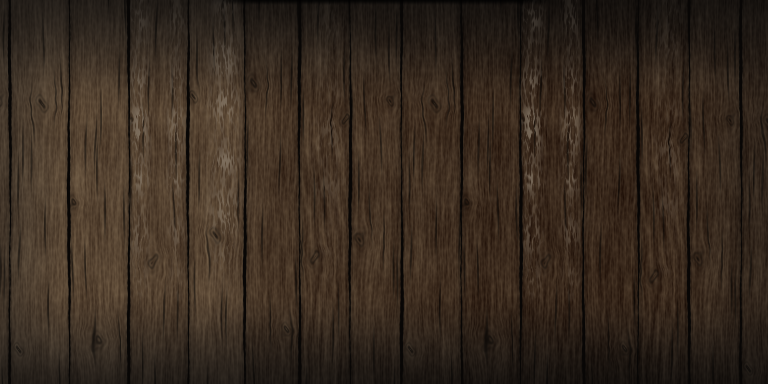
This texture is drawn by a Shadertoy shader. Its source:

```glsl
// Weathered vertical wood planks: uneven seams split the canvas into boards whose
// seven grain patterns recur, the second run skipping one. Stretched cellular noise
// makes fibres, cracks and worn paint; knots bend the grain; soft light falls off.

vec2 hash2(vec2 p) {
    return fract(sin(vec2(dot(p, vec2(127.1, 311.7)), dot(p, vec2(269.5, 183.3)))) * 4375.85);
}

// Distance to the nearest scattered cell point.
float cells(vec2 p) {
    vec2 cell = floor(p), f = fract(p);
    float nearest = 2.0;
    for (int y = -1; y <= 1; y++)
        for (int x = -1; x <= 1; x++) {
            vec2 o = vec2(x, y);
            vec2 d = o + hash2(cell + o) - f;
            nearest = min(nearest, dot(d, d));
        }
    return sqrt(nearest);
}

float bump(float x, float center, float width) {
    float d = (x - center) / width;
    return exp(-d * d);
}

void mainImage(out vec4 fragColor, in vec2 fragCoord) {
    float seams[16] = float[](-0.055, 0.013, 0.090, 0.168, 0.245, 0.319, 0.390, 0.456,
                              0.523, 0.601, 0.678, 0.760, 0.831, 0.897, 0.965, 1.033);
    vec2 knots[7] = vec2[](vec2(0.55, 0.73), vec2(0.47, 0.11), vec2(0.40, 0.32), vec2(0.50, 0.39),
                           vec2(0.15, 0.78), vec2(0.30, 0.33), vec2(0.20, 0.38));
    vec2 uv = fragCoord / iResolution.xy;
    float aspect = iResolution.x / iResolution.y;
    float pixel = 1.0 / iResolution.y;

    // Board under this point; slightly crooked seams
    float x = uv.x + 0.0006 * sin(uv.y * 8.0 + uv.x * 40.0) + 0.0003 * sin(uv.y * 37.0 + uv.x * 90.0);
    int board = 0;
    for (int i = 1; i < 15; i++)
        if (x > seams[i]) board = i;
    int kind = (board + (board < 11 ? 6 : 0)) % 7;
    float seed = float(kind) * 17.0;
    float width = (seams[board + 1] - seams[board]) * aspect;
    vec2 q = vec2((x - seams[board]) * aspect, uv.y + (board > 10 ? 0.05 : 0.0));
    float across = q.x / width;

    // Knots push the grain aside and carry ragged rings
    float grainX = q.x + 0.003 * sin(q.y * 7.0 + seed) + 0.001 * sin(q.y * 23.0 + q.x * 40.0 + seed);
    float knotShade = 0.0;
    for (int j = 0; j < 2; j++) {
        vec2 k = q - fract(knots[kind] + float(j) * vec2(0.6, 0.36)) * vec2(width, 1.0);
        vec2 e = k * vec2(62.0, 44.0) * (1.0 + 0.3 * float(j));
        e += 0.25 * sin(e.yx * 3.0 + seed);
        float r2 = dot(e, e);
        grainX -= 0.6 * k.x * exp(-0.2 * r2);
        knotShade += exp(-1.3 * r2) * (0.4 + 0.3 * sin(9.0 * sqrt(r2) + seed));
    }

    // Fine fibres, streaks, pores and long thin cracks
    float fibre = cells(vec2(grainX * 190.0, q.y * 13.0) + seed) - 0.45;
    float streak = cells(vec2(grainX * 80.0, q.y * 3.5) + seed + 5.0) - 0.45;
    float pores = cells(vec2(grainX * 150.0, q.y * 60.0) + seed + 3.0) - 0.45;
    float crack = 1.0 - smoothstep(0.03, 0.17, cells(vec2(grainX * 42.0, q.y * 1.7) + seed + 9.0));
    float rings = sin(grainX * 230.0 + 5.0 * sin(q.y * 5.0 + seed) + 2.0 * sin(q.y * 13.0));
    float blotch = sin(q.x * 31.0 + q.y * 11.0 + seed) * sin(q.y * 17.0 - q.x * 23.0 + seed * 2.0);

    // Brown tone, paler toward the left
    float tone = mix(0.95, 0.22, smoothstep(0.1, 0.62, uv.x));
    tone += 0.65 * fibre + 0.45 * streak + 0.4 * pores + 0.14 * blotch;
    tone += (kind == 5 ? 0.16 : 0.03) * rings + 0.13 * sin(float(kind) * 2.3 + 1.0);
    vec3 color = mix(vec3(0.180, 0.122, 0.080), vec3(0.325, 0.258, 0.190), tone);
    color *= (1.0 - 0.5 * crack) * (1.0 - 0.75 * min(knotShade, 1.0));

    // Flaking pale paint on two kinds of board, faint scuffs on the rest
    float band = kind == 2 ? max(bump(across, 0.17, 0.17), 0.8 * bump(across, 0.8, 0.14))
               : kind == 3 ? bump(across, 0.64, 0.24) : kind == 5 ? 0.35 * bump(across, 0.6, 0.3) : 0.08;
    float flakes = 0.55 * cells(vec2(grainX * 170.0, q.y * 38.0) + seed)
                 + 0.45 * cells(vec2(grainX * 60.0, q.y * 12.0) + seed + 7.0);
    float patches = 0.7 + 0.3 * sin(q.y * 14.0 + 2.0 * sin(q.y * 31.0 + seed));
    float paint = band * patches * smoothstep(0.05, 0.6, uv.y) * smoothstep(0.36, 0.58, flakes);
    color = mix(color, vec3(0.47, 0.42, 0.36), 0.85 * paint);

    // Light fades to a greyer dark at the top, bottom and sides
    float light = smoothstep(-0.06, 0.25, uv.y) * (1.0 - smoothstep(0.70, 1.05, uv.y));
    light *= 0.65 + 0.35 * smoothstep(0.0, 0.1, uv.x) * (1.0 - smoothstep(0.86, 1.02, uv.x));
    float gray = dot(color, vec3(0.35, 0.45, 0.2));
    color = mix(gray * vec3(1.1, 0.98, 0.88), color, 0.4 + 0.6 * light) * mix(0.4, 1.1, light);

    // Dark ragged gaps between boards with soft shade beside them
    float toRight = width - q.x;
    float seamId = float(board + (toRight < q.x ? 1 : 0));
    float gap = min(q.x, toRight) + 0.0015 * pores;
    float halfGap = 0.0024 + 0.0014 * sin(seamId * 2.4 + uv.y * 7.0);
    color *= 1.0 - 0.3 * exp(-max(gap, 0.0) / 0.006);
    color = mix(vec3(0.03, 0.024, 0.02), color, smoothstep(halfGap - pixel * 0.5, halfGap + pixel * 0.7, gap));

    // Thin shadow along the middle of the top edge
    float topShade = smoothstep(0.985, 1.0, uv.y) * smoothstep(0.26, 0.33, uv.x) * (1.0 - smoothstep(0.67, 0.74, uv.x));
    color *= 1.0 - 0.8 * topShade;

    fragColor = vec4(max(color, 0.0), 1.0);
}
```
